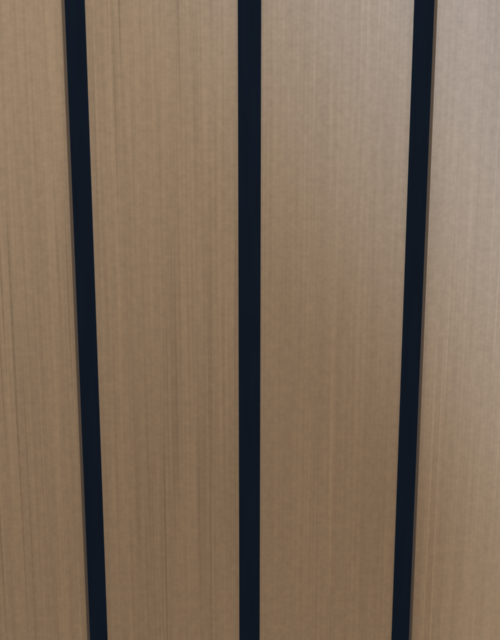
Write a Shadertoy shader that draws this texture.

```glsl
const vec3 WOOD_SHADE = vec3(0.49, 0.40, 0.31);
const vec3 WOOD_LIGHT = vec3(0.63, 0.54, 0.44);
const vec3 WOOD_GLARE = vec3(0.66, 0.61, 0.57);
const vec3 GAP_COLOR = vec3(0.065, 0.092, 0.130);
const vec3 WALL_COLOR = vec3(0.32, 0.27, 0.23);

const float CENTER_X = 0.499;       // middle gap, in canvas widths
const float PITCH_BOTTOM = 0.304;   // gap spacing at the lower edge
const float PITCH_TOP = 0.353;      // gap spacing at the upper edge
const float GAP_HALF = 0.066;       // half gap width, in pitches
const float WALL_WIDTH = 0.018;     // visible board side, in pitches
const float GRAIN_FREQ = 52.0;      // fine streaks per pitch
const float GRAIN_DEPTH = 0.060;
const float PORE_DEPTH = 0.085;
const float MOTTLE_DEPTH = 0.035;

vec2 gradientAt(vec2 cell) {
    vec3 q = fract(cell.xyx * vec3(0.1031, 0.1030, 0.0973));
    q += dot(q, q.yzx + 33.33);
    float angle = 6.28318 * fract((q.x + q.y) * q.z);
    return vec2(cos(angle), sin(angle));
}

float gradientNoise(vec2 p) {
    vec2 i = floor(p), f = fract(p);
    vec2 w = f * f * f * (f * (f * 6.0 - 15.0) + 10.0);
    vec2 e = vec2(0.0, 1.0);
    float low = mix(dot(gradientAt(i), f),
                    dot(gradientAt(i + e.yx), f - e.yx), w.x);
    float high = mix(dot(gradientAt(i + e), f - e),
                     dot(gradientAt(i + e.yy), f - e.yy), w.x);
    return mix(low, high, w.y);
}

// Brightness of the straight grain on one board
float woodGrain(vec2 p, float board) {
    vec2 q = p + vec2(board * 7.31 + 40.0, board * 3.7 + 20.0);
    float fine = gradientNoise(q * vec2(GRAIN_FREQ, 2.5));
    float broad = gradientNoise(q * vec2(14.0, 0.7) + 9.0);
    float pores = gradientNoise(q * vec2(GRAIN_FREQ * 0.8, 1.1) + 31.0);
    float patches = smoothstep(-0.3, 0.3, gradientNoise(q * vec2(5.0, 0.8) + 63.0));
    float mottle = gradientNoise(q * vec2(38.0, 130.0))
                 + gradientNoise(q * vec2(20.0, 55.0) + 17.0);

    // Dark pores on the left boards, pale streaks on the right
    float dark = smoothstep(0.12, 0.42, pores) * patches;
    float pale = smoothstep(0.20, 0.45, -pores) * patches;
    float rightSide = step(0.0, board);
    float lines = mix(-dark, 0.6 * pale, rightSide);
    return 1.0 + GRAIN_DEPTH * mix(1.0, 0.7, rightSide) * (fine + 0.6 * broad)
               + PORE_DEPTH * lines + MOTTLE_DEPTH * mottle;
}

// Soft light from above, with a cool glare at the upper right
vec3 woodTone(vec2 uv) {
    float side = smoothstep(0.78, 1.0, uv.x);
    float light = 0.02 + 0.72 * smoothstep(0.1, 1.1, uv.y) + 0.55 * side;
    light += 0.12 * smoothstep(0.3, 0.0, uv.x);
    float glare = smoothstep(0.75, 1.45, uv.x * 0.8 + uv.y * 0.65);
    vec3 tone = mix(WOOD_SHADE, WOOD_LIGHT, clamp(light, 0.0, 1.0));
    return mix(tone, WOOD_GLARE, glare);
}

void mainImage(out vec4 fragColor, in vec2 fragCoord) {
    vec2 uv = fragCoord / iResolution.xy;
    float height = fragCoord.y / iResolution.x;

    // Gaps converge towards the lower edge
    float pitch = mix(PITCH_BOTTOM, PITCH_TOP, uv.y);
    float u = (uv.x - CENTER_X) / pitch;
    float soft = 1.0 / (iResolution.x * pitch);
    float gapIndex = round(u);
    float offset = u - gapIndex;
    float edge = abs(offset) - GAP_HALF;

    // Board face, slightly darker at its rim
    vec3 color = woodTone(uv) * woodGrain(vec2(u, height), floor(u));
    color *= 1.0 - 0.10 * exp(-max(edge, 0.0) * 70.0);

    // Recess, with the board side showing on outer gaps
    float outward = offset * sign(gapIndex);
    float wall = smoothstep(-soft, soft, outward - GAP_HALF + WALL_WIDTH);
    float grime = gradientNoise(vec2(u * 20.0, height * 6.0) + 80.0);
    vec3 recess = GAP_COLOR * (0.94 + 0.14 * uv.y + 0.08 * grime);
    recess = mix(recess, WALL_COLOR * (0.85 + 0.25 * uv.y), wall);
    color = mix(recess, color, smoothstep(-soft, soft, edge));

    fragColor = vec4(clamp(color, 0.0, 1.0), 1.0);
}
```
